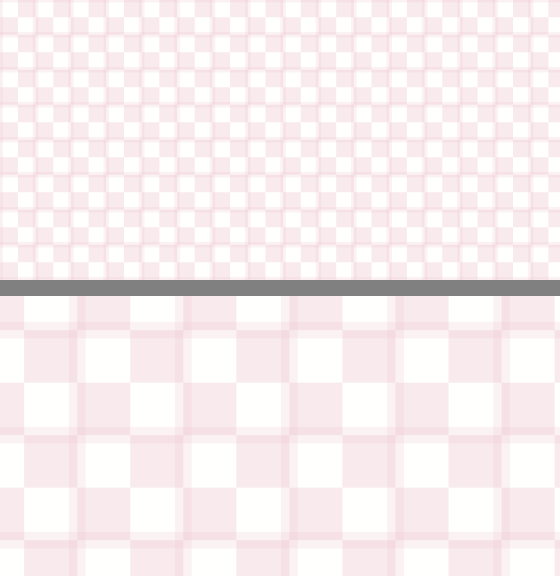
Top, the full canvas; bottom, a detail of the centre.
Reproduce this pattern procedurally as a Shadertoy shader.

```glsl
// Pale pink checkerboard overlaid with translucent rose stripes along the tile borders.

const vec2 REPEATS = vec2(15.835, 8.0);      // tiles across and down
const vec2 OFFSET = vec2(0.006, -0.008);     // grid shift from the top left, in tiles
const float STRIPE_WIDTH = 0.158;            // in tiles
const float STRIPE_OPACITY = 0.22;
const vec3 WHITE = vec3(1.0, 1.0, 0.992);
const vec3 BLUSH = vec3(0.973, 0.918, 0.930);
const vec3 ROSE = vec3(0.93, 0.77, 0.81);

// Antialiased step: pixel coverage of the positive side of an edge.
vec2 coverage(vec2 dist, vec2 pixel) {
    return clamp(dist / pixel + 0.5, 0.0, 1.0);
}

void mainImage(out vec4 fragColor, in vec2 fragCoord) {
    vec2 uv = fragCoord / iResolution.xy;
    uv.y = 1.0 - uv.y;
    vec2 tile = uv * REPEATS - OFFSET;
    vec2 pixel = REPEATS / iResolution.xy;

    // Two by two checks per tile, white where both halves agree
    vec2 firstHalf = coverage(0.25 - abs(fract(tile) - 0.5), pixel);
    vec2 edge = 0.25 - abs(fract(tile + 0.25) - 0.5);
    firstHalf = coverage(edge, pixel);
    float white = mix(1.0 - firstHalf.y, firstHalf.y, firstHalf.x);
    vec3 color = mix(BLUSH, WHITE, white);

    // Stripes centred on the tile borders, doubling where they cross
    vec2 borderDistance = 0.5 - abs(fract(tile) - 0.5);
    vec2 stripe = STRIPE_OPACITY * coverage(0.5 * STRIPE_WIDTH - borderDistance, pixel);
    color = mix(color, ROSE, stripe.x);
    color = mix(color, ROSE, stripe.y);

    fragColor = vec4(color, 1.0);
}
```
